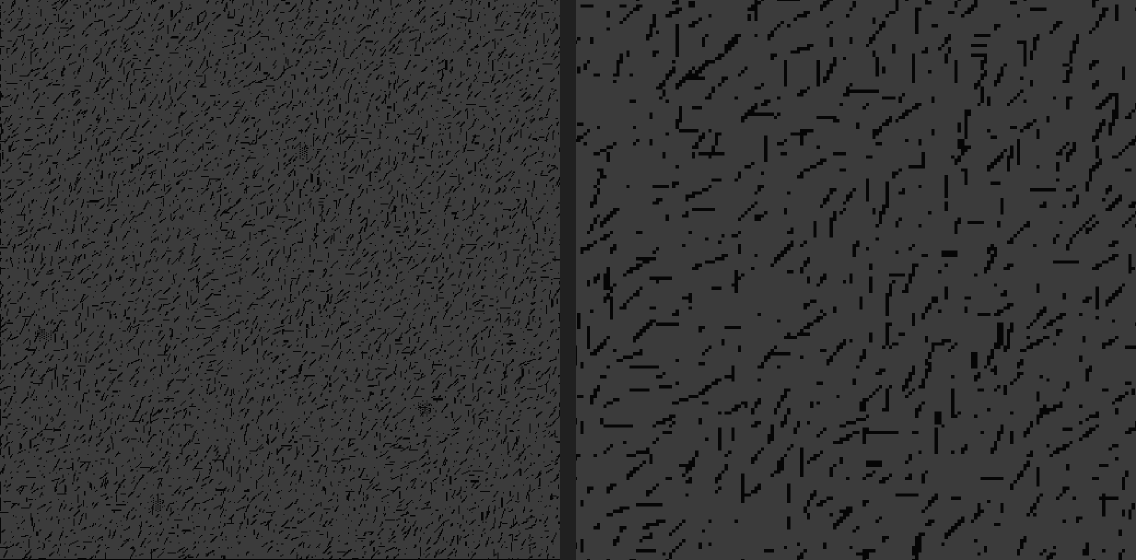
Left: the whole. Right: its middle third, enlarged.
Write a WebGL 2 fragment shader that draws this texture.

```glsl
#version 300 es
precision highp float;
// Charcoal ground strewn with tiny stair-stepped black dashes leaning to the right.

#define GRAIN_COUNT 512.0   // square grains across the canvas
#define STROKE_COUNT 80.0   // scatter cells across the canvas
#define STROKE_LENGTH 9.0   // longest dash, in grains
#define STROKE_RADIUS 0.55  // half thickness, in grains
#define STROKE_SHARE 0.9    // part of the cells that hold a dash
#define LEAN 0.98           // main direction, in radians
#define LEAN_SPREAD 0.75
#define AXIS_SHARE 0.24     // part of the dashes lying flat or upright
#define SPECKLE_COUNT 6.0   // cells for the rare speckled patches
#define SPECKLE_RADIUS 9.0  // patch radius, in grains
#define GROUND vec3(0.23)
#define INK vec3(0.02)

uniform vec2 u_resolution;
out vec4 fragColor;

float hash(vec2 p) {
    return fract(sin(dot(p, vec2(127.1, 311.7))) * 43758.5453);
}

float valueNoise(vec2 p) {
    vec2 cell = floor(p);
    vec2 f = fract(p);
    f = f * f * (3.0 - 2.0 * f);
    float low = mix(hash(cell), hash(cell + vec2(1.0, 0.0)), f.x);
    float high = mix(hash(cell + vec2(0.0, 1.0)), hash(cell + 1.0), f.x);
    return mix(low, high, f.y);
}

float segmentDistance(vec2 p, vec2 halfAxis) {
    float along = dot(p, halfAxis) / max(dot(halfAxis, halfAxis), 0.0001);
    return length(p - halfAxis * clamp(along, -1.0, 1.0));
}

// Direction of one dash: mostly leaning, sometimes along an axis.
float strokeAngle(vec2 id) {
    float spread = hash(id + 17.3) + hash(id + 41.9) - 1.0;
    float drift = 0.5 * (valueNoise(id * 0.12) - 0.5);
    float kind = hash(id + 63.1);
    if (kind < AXIS_SHARE) return kind < 0.5 * AXIS_SHARE ? 0.0 : 1.5708;
    return LEAN + LEAN_SPREAD * spread + drift;
}

// Scattered dashes, tested at the centre of a grain.
float strokes(vec2 grain) {
    float size = GRAIN_COUNT / STROKE_COUNT;
    vec2 home = floor(grain / size);
    float ink = 0.0;
    for (int y = -1; y <= 1; y++) {
        for (int x = -1; x <= 1; x++) {
            vec2 id = home + vec2(x, y);
            vec2 centre = (id + vec2(hash(id + 5.7), hash(id + 29.2))) * size;
            float chance = hash(id + 81.4);
            float extent = STROKE_LENGTH * chance * chance;
            float angle = strokeAngle(id);
            vec2 halfAxis = 0.5 * extent * vec2(cos(angle), sin(angle));
            float d = segmentDistance(grain - centre, halfAxis);
            float present = step(hash(id + 97.6), STROKE_SHARE);
            ink = max(ink, present * step(d, STROKE_RADIUS));
        }
    }
    return ink;
}

// A few round patches of alternating dots.
float speckles(vec2 grain) {
    float size = GRAIN_COUNT / SPECKLE_COUNT;
    vec2 id = floor(grain / size);
    vec2 centre = (id + 0.25 + 0.5 * vec2(hash(id + 3.1), hash(id + 8.6))) * size;
    float falloff = 1.0 - length(grain - centre) / SPECKLE_RADIUS;
    vec2 index = floor(grain);
    float dots = step(mod(index.x + 2.0 * index.y, 4.0), 0.5);
    float kept = step(hash(index), 1.6 * falloff);
    return dots * kept * step(0.84, hash(id + 12.4));
}

// Broken dark line on the left rim, closed line on the bottom rim.
float rim(vec2 grain) {
    float dashes = step(0.5, hash(vec2(floor(grain.y / 3.0), 7.0)));
    return max(step(grain.x, 1.0) * dashes, step(grain.y, 1.0));
}

float inkAt(vec2 uv) {
    vec2 grain = floor(uv * GRAIN_COUNT) + 0.5;
    return max(max(strokes(grain), speckles(grain)), rim(grain));
}

void main() {
    // Four samples per pixel smooth the grain borders at other sizes.
    float ink = 0.0;
    for (int i = 0; i < 4; i++) {
        vec2 offset = vec2(i % 2, i / 2) * 0.5 - 0.25;
        ink += 0.25 * inkAt((gl_FragCoord.xy + offset) / u_resolution);
    }
    fragColor = vec4(mix(GROUND, INK, ink), 1.0);
}
```
